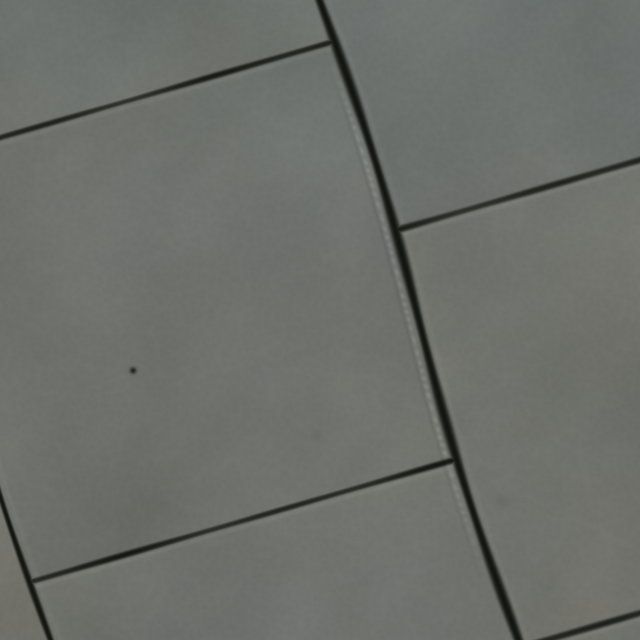
Give the GLSL for this texture, as a Shadertoy shader.

```glsl
// Large worn concrete slabs laid in staggered columns, slightly rotated.
// Skewed coordinates give the column seams and cross joints; layered sines
// cloud the surface and cellular noise adds a faint grain.

const float TAU = 6.2831853;
const float COLUMN_WIDTH = 0.731;
const float SLAB_HEIGHT = 0.708;
const float SEAM_LEAN = 0.311;
const float JOINT_SLOPE = 0.288;
const vec3 CONCRETE = vec3(0.433, 0.442, 0.421);
const vec3 GROUT = vec3(0.065, 0.075, 0.055);

vec2 hash2(vec2 p) {
    vec2 k = vec2(dot(p, vec2(127.1, 311.7)), dot(p, vec2(269.5, 183.3)));
    return fract(sin(k) * 43758.5);
}

// Distance to the nearest scattered cell point
float cellular(vec2 p) {
    vec2 cell = floor(p), local = fract(p);
    float nearest = 2.0;
    for (int y = -1; y <= 1; y++)
    for (int x = -1; x <= 1; x++) {
        vec2 offset = vec2(x, y);
        nearest = min(nearest, length(offset + hash2(cell + offset) - local));
    }
    return nearest;
}

// Soft clouds from rotated, mutually bent sine layers
float clouds(vec2 p) {
    float sum = 0.0, amplitude = 0.5;
    mat2 turn = mat2(0.80, 0.60, -0.60, 0.80);
    for (int i = 0; i < 8; i++) {
        p = turn * p * 1.75 + 1.3;
        sum += amplitude * sin(p.x + 1.4 * sin(p.y * 0.8 + sum)) * cos(p.y * 0.7);
        amplitude *= 0.68;
    }
    return sum;
}

float glow(float d, float width) {
    return exp(-d * d / (width * width));
}

// Feathered line: dark core fading into soft shoulders
float softLine(float d, float halfWidth, float pixel) {
    float reach = max(halfWidth, 0.7 * pixel);
    float ratio = d / reach;
    return exp(-ratio * ratio * (0.45 + 0.4 * ratio * ratio));
}

void mainImage(out vec4 fragColor, in vec2 fragCoord) {
    vec2 uv = fragCoord / iResolution.xy;
    float pixel = 1.0 / min(iResolution.x, iResolution.y);

    // Column seams, gently bowed, alternating wide and narrow
    float bow = 0.009 * sin(TAU * uv.y);
    float across = uv.x - 0.810 + SEAM_LEAN * uv.y + bow;
    float column = floor(across / COLUMN_WIDTH);
    float seam = floor(across / COLUMN_WIDTH + 0.5);
    float narrow = mod(seam, 2.0);
    float seamDist = (across - seam * COLUMN_WIDTH) * 0.955;

    // Cross joints, shifted in every other column
    float shift = mix(0.462, 0.077, mod(column, 2.0));
    float along = uv.y - JOINT_SLOPE * uv.x - shift;
    float row = floor(along / SLAB_HEIGHT);
    float joint = floor(along / SLAB_HEIGHT + 0.5);
    float jointDist = (along - joint * SLAB_HEIGHT) * 0.961;

    // Slab surface: per-slab tone, cool top, warm clouds and fine grain
    vec2 slabId = vec2(column, row);
    vec2 slabTone = hash2(slabId + 7.0) - 0.5;
    float cloud = clouds(uv * 3.2 + slabId * 2.3);
    float warmth = clouds(uv * 1.7 + 4.0 + slabId);
    float grain = cellular(uv * 85.0) + 0.6 * cellular(uv * 170.0 + 9.0) - 0.75;
    vec3 color = CONCRETE + 0.008 * slabTone.x;
    color += 0.027 * cloud + 0.013 * grain;
    color += vec3(0.010, 0.002, -0.009) * warmth;
    color += vec3(-0.014, -0.003, 0.005) * (smoothstep(0.45, 1.0, uv.y) - 0.2);

    // One dark pit followed by faint stains
    for (int i = 0; i < 3; i++) {
        float k = float(i);
        vec2 center = vec2(0.208, 0.421) + k * vec2(0.288, -0.102);
        float strength = i == 0 ? 0.85 : 0.07;
        float spot = glow(length(uv - center), 0.0050 + 0.002 * k);
        color = mix(color, GROUT, strength * spot);
    }

    // Pale worn lips beside the gaps, with a thin shadow behind the wide one
    float ripple = 0.65 + 0.35 * sin(uv.y * 420.0 + 2.0 * sin(uv.y * 61.0));
    float lipReach = smoothstep(0.05, 0.3, uv.y) * smoothstep(0.95, 0.75, uv.y);
    float lip = 0.07 * glow(seamDist + 0.0150, 0.0035) * ripple;
    lip -= 0.025 * glow(seamDist + 0.0215, 0.0030);
    color += lip * lipReach * (1.0 - narrow);
    color += 0.018 * glow(seamDist - 0.0135, 0.0040);
    color += 0.028 * glow(jointDist + 0.0095, 0.0035);

    // Dark gaps with uneven width and depth
    float wear = sin(uv.x * 19.0 + 2.0 * column) * sin(uv.x * 7.0 + 3.0 * joint);
    float seamWidth = mix(0.0068, 0.0046, narrow) * (1.0 + 0.15 * sin(uv.y * 23.0));
    float jointWidth = mix(0.0049, 0.0042, mod(column, 2.0)) * (1.0 + 0.15 * wear);
    float seamGap = softLine(seamDist, seamWidth, pixel) * 0.98;
    float jointGap = softLine(jointDist, jointWidth, pixel) * (0.82 + 0.14 * wear);
    color = mix(color, GROUT, max(seamGap, jointGap));

    fragColor = vec4(color, 1.0);
}
```
